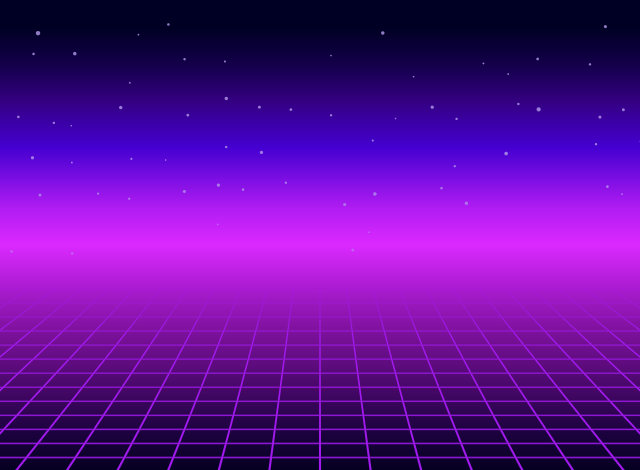
Write a Shadertoy shader that draws this background.

```glsl
// Neon horizon: a glowing violet sky with scattered stars above a perspective grid floor.

// Gradient stops: colour in rgb, height in w (0 bottom, 1 top)
const int STOP_COUNT = 11;
const vec4 STOPS[STOP_COUNT] = vec4[](
    vec4(0.02, 0.00, 0.13, 0.000),
    vec4(0.13, 0.01, 0.27, 0.096),
    vec4(0.28, 0.03, 0.41, 0.175),
    vec4(0.50, 0.07, 0.62, 0.300),
    vec4(0.67, 0.11, 0.82, 0.388),
    vec4(0.86, 0.16, 1.00, 0.480),
    vec4(0.69, 0.11, 0.95, 0.557),
    vec4(0.27, 0.00, 0.82, 0.686),
    vec4(0.20, 0.00, 0.50, 0.787),
    vec4(0.08, 0.00, 0.30, 0.858),
    vec4(0.00, 0.00, 0.14, 0.940));

// Floor grid, in units of canvas height
const vec3  GRID_COLOR     = vec3(0.63, 0.10, 0.93);
const float GRID_TOP       = 0.387;
const float VANISH_HEIGHT  = 0.810;
const float COLUMN_SPACING = 0.1076;
const float ROW_SPACING    = 0.0299;
const float ROW_OFFSET     = 0.0266;
const float LINE_HALF_NEAR = 0.0023;
const float LINE_HALF_FAR  = 0.0011;

// Stars
const vec3  STAR_COLOR   = vec3(0.70, 0.60, 0.92);
const float STAR_CELL    = 0.09;
const float STAR_BOTTOM  = 0.435;
const float STAR_TOP     = 0.950;
const float STAR_DENSITY = 0.82;

vec3 hash3(vec2 p) {
    vec3 q = fract(vec3(p.xyx) * vec3(0.1031, 0.1030, 0.0973));
    q += dot(q, q.yxz + 33.33);
    return fract((q.xxy + q.yzz) * q.zyx);
}

// Antialiased coverage of a shape with signed distance d
float coverage(float d, float pixel) {
    return clamp(0.5 - d / pixel, 0.0, 1.0);
}

vec3 backdrop(float y) {
    vec3 color = STOPS[0].rgb;
    for (int i = 1; i < STOP_COUNT; i++) {
        float low = STOPS[i - 1].w;
        float t = clamp((y - low) / (STOPS[i].w - low), 0.0, 1.0);
        color = mix(color, STOPS[i].rgb, t);
    }
    return color;
}

float floorGrid(vec2 p, float pixel) {
    float nearness = 1.0 - clamp(p.y / GRID_TOP, 0.0, 1.0);
    float halfWidth = mix(LINE_HALF_FAR, LINE_HALF_NEAR, nearness);

    // Columns converge on the vanishing point
    float spacing = COLUMN_SPACING * max(1.0 - p.y / VANISH_HEIGHT, 0.01);
    float column = round(p.x / spacing);
    float slope = column * COLUMN_SPACING / VANISH_HEIGHT;
    float columnDist = abs(p.x - column * spacing) / sqrt(1.0 + slope * slope);

    // Rows are evenly spaced
    float row = round((p.y - ROW_OFFSET) / ROW_SPACING);
    float rowDist = abs(p.y - ROW_OFFSET - row * ROW_SPACING);

    float lines = max(coverage(columnDist - halfWidth, pixel),
                      0.85 * coverage(rowDist - 0.8 * halfWidth, pixel));
    float fade = mix(0.35, 1.0, smoothstep(0.0, 0.3, nearness));
    return lines * fade * step(p.y, GRID_TOP);
}

float stars(vec2 p, float pixel) {
    vec2 cell = floor(p / STAR_CELL);
    vec3 placement = hash3(cell + 41.0);
    vec3 traits = hash3(cell + 97.0);
    vec2 center = (cell + mix(vec2(0.12), vec2(0.88), placement.xy)) * STAR_CELL;

    // Most stars are small; a rare few are large
    float radius = mix(0.0015, 0.0038, traits.x) + 0.0018 * step(0.97, traits.y);
    float present = step(placement.z, STAR_DENSITY)
                  * step(STAR_BOTTOM, center.y) * step(center.y, STAR_TOP);

    // Thin out and dim towards the horizon
    float altitude = smoothstep(STAR_BOTTOM, 0.65, center.y);
    present *= step(traits.z, mix(0.55, 1.0, altitude));
    float brightness = mix(0.45, 0.80, altitude);
    return coverage(length(p - center) - radius, pixel) * present * brightness;
}

void mainImage(out vec4 fragColor, in vec2 fragCoord) {
    float pixel = 1.0 / iResolution.y;
    vec2 p = vec2(fragCoord.x - 0.5 * iResolution.x, fragCoord.y) * pixel;

    vec3 color = backdrop(p.y);
    color = mix(color, STAR_COLOR, stars(p, pixel));
    color = mix(color, GRID_COLOR, floorGrid(p, pixel));
    fragColor = vec4(color, 1.0);
}
```
